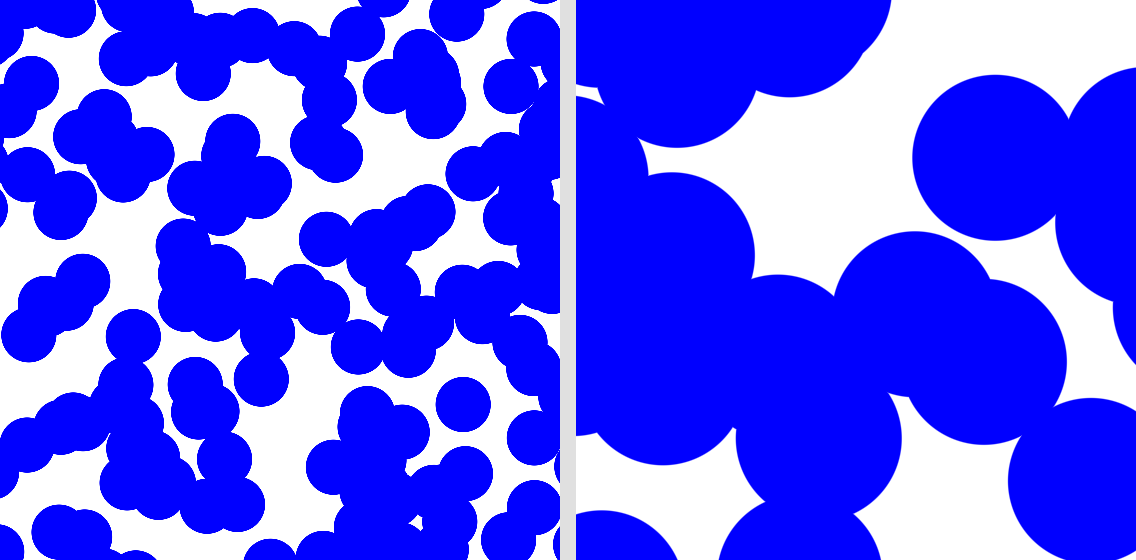
Left, the full canvas; right, a detail of the centre.
This pattern is drawn by a three.js fragment shader. Its source:

```glsl
// Equal blue discs scattered at random on white, merging where they overlap.
varying vec2 vUv;

vec2 hash23(vec3 p) {
  p = fract(p * vec3(0.1031, 0.1030, 0.0973));
  p += dot(p, p.yzx + 33.33);
  return fract((p.xx + p.yz) * p.zy);
}

// Distance to the nearest disc centre; the cells reach past the canvas edge
float nearestCentre(vec2 uv) {
  float nearest = 1.0;
  for (int cell = 0; cell < 16; cell++) {
    float index = float(cell);
    vec2 corner = vec2(mod(index, 4.0), floor(index / 4.0));
    for (int disc = 0; disc < 10; disc++) {
      vec2 jitter = hash23(vec3(corner * 17.0 + 5.0, float(disc) * 7.0 + index + 3.0));
      vec2 centre = (corner + jitter) * 0.275 - 0.05;
      nearest = min(nearest, distance(uv, centre));
    }
  }
  return nearest;
}

void main() {
  const vec3 white = vec3(1.0);
  const vec3 blue = vec3(0.0, 0.0, 1.0);
  float radius = 0.0494;
  float softness = 0.0005;

  // Union of all discs with a thin smooth rim
  float edge = nearestCentre(vUv) - radius;
  float outside = smoothstep(-softness, softness, edge);
  gl_FragColor = vec4(mix(blue, white, outside), 1.0);
}
```
